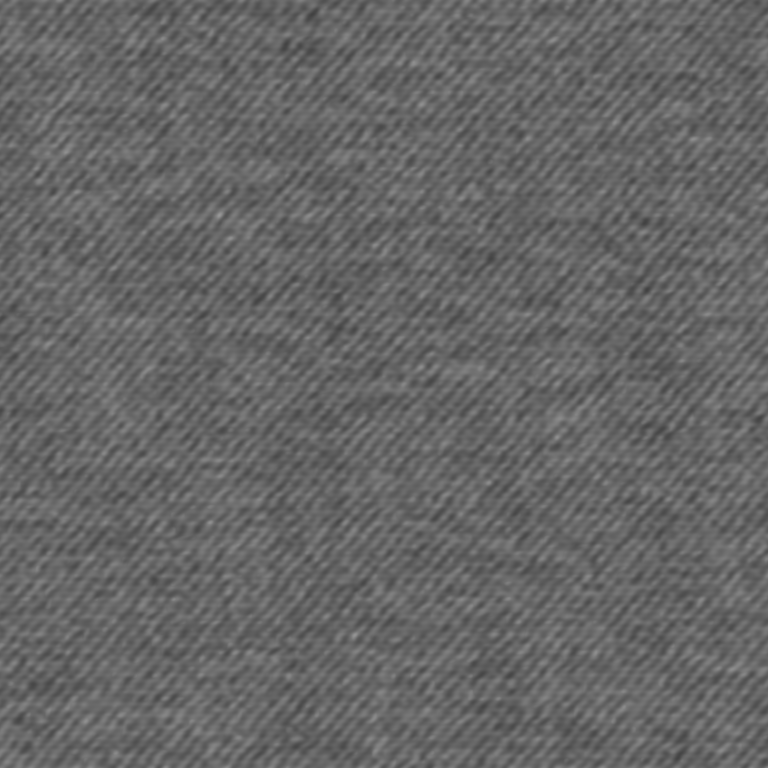
Write a Shadertoy shader that draws this texture.

```glsl
// Grey twill cloth: fine diagonal ribs of uneven yarn with faint streaks and flecks.

float hash(vec2 p) {
    return fract(sin(dot(p, vec2(127.1, 311.7))) * 43758.5453);
}

// Smooth value noise, centred on zero
float noise(vec2 p) {
    vec2 cell = floor(p), f = fract(p);
    f = f * f * (3.0 - 2.0 * f);
    float low = mix(hash(cell), hash(cell + vec2(1.0, 0.0)), f.x);
    float high = mix(hash(cell + vec2(0.0, 1.0)), hash(cell + 1.0), f.x);
    return mix(low, high, f.y) - 0.5;
}

void mainImage(out vec4 fragColor, in vec2 fragCoord) {
    vec2 uv = fragCoord / iResolution.xy;

    // Diagonal ribs: 51 across and 44 down, slightly bent by the loose weave
    float phase = uv.x * 51.0 - uv.y * 44.0;
    phase += 0.25 * noise(uv * vec2(30.0, 88.0)) + 0.2 * noise(uv * 6.0 + 31.0);
    float rib = cos(6.2832 * phase);
    float ribStrength = 0.039 + 0.03 * noise(uv * vec2(40.0, 60.0) + 17.0);
    float shade = 0.4 + ribStrength * rib;

    // Weft picks crossing the ribs, three per repeat
    shade += 0.006 * cos(6.2832 * 132.0 * uv.y);

    // Uneven yarn: small stitches, and lumps drawn out along each rib
    shade += 0.105 * noise(uv * vec2(102.0, 132.0) + 5.0);
    shade += 0.05 * noise(vec2(phase * 2.0, (uv.x + uv.y) * 60.0) + 83.0);

    // Streaks along the weft and warp, then broad cloudy wear
    shade += 0.065 * noise(uv * vec2(18.0, 110.0) + 47.0);
    shade += 0.025 * noise(uv * vec2(24.0, 2.0) + 61.0);
    shade += 0.012 * noise(uv * vec2(7.0, 11.0) + 71.0);

    // Scattered pale flecks on the raised yarn
    float fleck = smoothstep(0.2, 0.5, noise(uv * vec2(80.0, 100.0) + 211.0));
    shade += 0.06 * fleck * (0.5 + 0.5 * rib);

    fragColor = vec4(vec3(clamp(shade, 0.25, 0.62)), 1.0);
}
```
